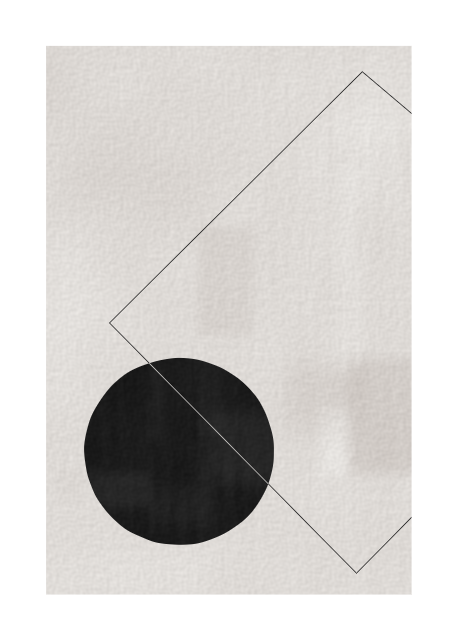
Give the GLSL for this background, as a WebGL 2 fragment shader.

```glsl
#version 300 es
precision highp float;
// Abstract poster: a plaster-toned painted panel on white paper, a black disc
// and a thin tilted frame that turns pale where it crosses the disc.
// Paint is built from soft-edged patches, brush streaks and embossed noise.

uniform vec2 u_resolution;
out vec4 outColor;

// Lengths are in canvas heights, origin at the lower left.
const float ASPECT = 0.715;
const vec2 PANEL_MIN = vec2(0.0717, 0.0710);
const vec2 PANEL_MAX = vec2(0.6428, 0.9283);
const vec2 DISC_CENTER = vec2(0.2797, 0.2945);
const vec2 DISC_RADII = vec2(0.1480, 0.1460);
const vec2 FRAME_TOP = vec2(0.5658, 0.8879);
const vec2 FRAME_LEFT = vec2(0.1708, 0.4954);
const vec2 FRAME_BOTTOM = vec2(0.5567, 0.1043);
const vec2 FRAME_UPPER_END = vec2(0.6428, 0.8227);
const vec2 FRAME_LOWER_END = vec2(0.6428, 0.1917);
const float LINE_HALF_WIDTH = 0.0006;

const vec3 PAPER = vec3(1.0);
const vec3 PLASTER_DARK = vec3(0.835, 0.815, 0.798);
const vec3 PLASTER_LIGHT = vec3(0.892, 0.880, 0.866);
const vec3 INK_DARK = vec3(0.092);
const vec3 INK_LIGHT = vec3(0.160);
const vec3 LINE_DARK = vec3(0.13);
const vec3 LINE_PALE = vec3(0.80, 0.79, 0.78);
const float PLASTER_GRAIN = 0.026;
const float INK_GRAIN = 0.014;
const float GRAIN_SCALE = 190.0;

// Paint patches: centre and half size, then tone shift and edge softness.
const int PLASTER_COUNT = 11;
const vec4 PLASTER_BOX[PLASTER_COUNT] = vec4[](
  vec4(0.21, 0.73, 0.10, 0.06), vec4(0.352, 0.56, 0.043, 0.085),
  vec4(0.60, 0.35, 0.055, 0.09), vec4(0.50, 0.375, 0.055, 0.05),
  vec4(0.525, 0.31, 0.022, 0.05), vec4(0.58, 0.80, 0.04, 0.05),
  vec4(0.545, 0.58, 0.02, 0.16), vec4(0.10, 0.50, 0.04, 0.12),
  vec4(0.11, 0.24, 0.022, 0.025), vec4(0.20, 0.10, 0.12, 0.05),
  vec4(0.08, 0.88, 0.03, 0.06));
const vec2 PLASTER_SHIFT[PLASTER_COUNT] = vec2[](
  vec2(-0.50, 0.10), vec2(-0.50, 0.014), vec2(-0.85, 0.018),
  vec2(-0.65, 0.035), vec2(0.55, 0.016), vec2(0.95, 0.12),
  vec2(0.25, 0.015), vec2(0.45, 0.10), vec2(-0.25, 0.012),
  vec2(0.25, 0.04), vec2(-0.55, 0.10));
const int INK_COUNT = 5;
const vec4 INK_BOX[INK_COUNT] = vec4[](
  vec4(0.175, 0.235, 0.060, 0.028), vec4(0.385, 0.300, 0.060, 0.055),
  vec4(0.330, 0.395, 0.022, 0.070), vec4(0.285, 0.210, 0.050, 0.030),
  vec4(0.245, 0.370, 0.014, 0.060));
const vec2 INK_SHIFT[INK_COUNT] = vec2[](
  vec2(0.60, 0.012), vec2(0.65, 0.022), vec2(0.40, 0.012),
  vec2(0.35, 0.020), vec2(0.35, 0.014));

vec2 hashGradient(vec2 cell) {
  vec3 h = fract(cell.xyx * vec3(0.1031, 0.1030, 0.0973));
  h += dot(h, h.yzx + 33.33);
  float angle = 6.2832 * fract((h.x + h.y) * h.z);
  return vec2(cos(angle), sin(angle));
}

float gradientNoise(vec2 p) {
  vec2 i = floor(p), f = p - i;
  vec2 u = f * f * f * (f * (f * 6.0 - 15.0) + 10.0);
  vec2 e = vec2(1.0, 0.0);
  float a = dot(hashGradient(i), f);
  float b = dot(hashGradient(i + e), f - e);
  float c = dot(hashGradient(i + e.yx), f - e.yx);
  float d = dot(hashGradient(i + 1.0), f - 1.0);
  return mix(mix(a, b, u.x), mix(c, d, u.x), u.y);
}

// Slope of the surface noise along the light gives a raised plaster look.
float embossedGrain(vec2 p) {
  vec2 q = p * GRAIN_SCALE, light = vec2(-0.35, 0.35);
  float fine = gradientNoise(q + light) - gradientNoise(q - light);
  q *= 0.47;
  return fine + 0.6 * (gradientNoise(q + light) - gradientNoise(q - light));
}

float patchMask(vec2 p, vec4 box, float softness) {
  vec2 d = abs(p - box.xy) - box.zw;
  vec2 m = 1.0 - smoothstep(-softness, softness, d);
  return m.x * m.y;
}

float segmentDistance(vec2 p, vec2 a, vec2 b) {
  vec2 ab = b - a;
  return length(p - a - ab * clamp(dot(p - a, ab) / dot(ab, ab), 0.0, 1.0));
}

void main() {
  float pixel = 1.0 / u_resolution.y;
  vec2 p = (gl_FragCoord.xy - 0.5 * u_resolution) * pixel + 0.5 * vec2(ASPECT, 1.0);

  // Shared brushwork
  float streak = gradientNoise(p * vec2(65.0, 6.0));
  float cloud = gradientNoise(p * 11.0 + 4.0);
  float ragged = gradientNoise(p * vec2(120.0, 45.0));
  float grain = embossedGrain(p);
  vec2 brushed = p + 0.007 * vec2(ragged, streak);

  // Plaster panel
  float tone = 0.60 + 0.20 * cloud + 0.22 * streak * smoothstep(0.25, 0.5, p.x);
  for (int i = 0; i < PLASTER_COUNT; i++)
    tone += PLASTER_SHIFT[i].x * patchMask(brushed, PLASTER_BOX[i], PLASTER_SHIFT[i].y);
  vec3 color = mix(PLASTER_DARK, PLASTER_LIGHT, tone) + PLASTER_GRAIN * grain;

  // Ink disc with a slightly hand-cut edge
  float inkTone = 0.18 + 0.25 * cloud + 0.3 * streak + 0.15 * ragged;
  for (int i = 0; i < INK_COUNT; i++)
    inkTone += INK_SHIFT[i].x * patchMask(brushed, INK_BOX[i], INK_SHIFT[i].y);
  vec3 ink = mix(INK_DARK, INK_LIGHT, clamp(inkTone, 0.0, 1.2)) + INK_GRAIN * grain;
  float discDistance = (length((p - DISC_CENTER) / DISC_RADII) - 1.0) * DISC_RADII.y;
  discDistance += 0.0016 * gradientNoise(p * 28.0);
  float disc = clamp(0.5 - discDistance / pixel, 0.0, 1.0);
  color = mix(color, ink, disc);

  // Thin frame
  float d = min(segmentDistance(p, FRAME_LEFT, FRAME_TOP), segmentDistance(p, FRAME_LEFT, FRAME_BOTTOM));
  d = min(d, segmentDistance(p, FRAME_TOP, FRAME_UPPER_END));
  d = min(d, segmentDistance(p, FRAME_BOTTOM, FRAME_LOWER_END));
  float line = clamp((LINE_HALF_WIDTH - d) / pixel + 0.5, 0.0, 1.0);
  color = mix(color, mix(LINE_DARK, LINE_PALE, disc), line);

  // White margin
  vec2 inset = min(p - PANEL_MIN, PANEL_MAX - p);
  float panel = clamp(min(inset.x, inset.y) / pixel + 0.5, 0.0, 1.0);
  outColor = vec4(mix(PAPER, color, panel), 1.0);
}
```
